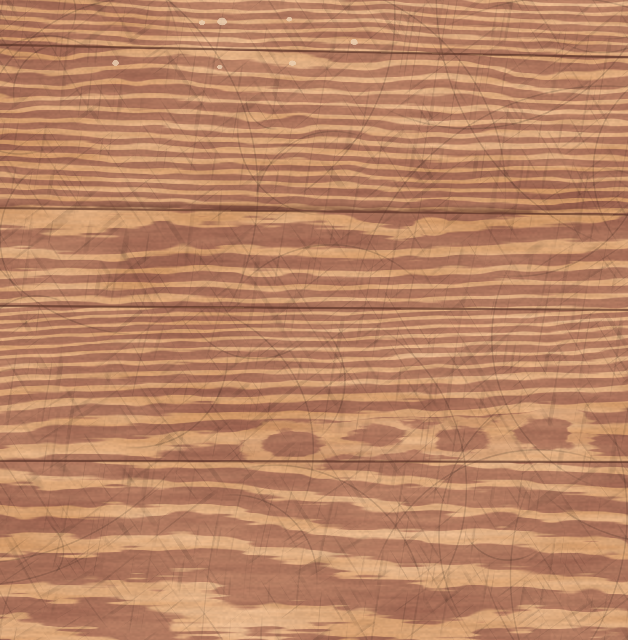
Give the GLSL for this texture, as a WebGL 1 fragment shader.

```glsl
precision highp float;
// Worn softwood planks: wavy growth rings, dark joints, knots, chips and curved scratches.
uniform vec2 u_resolution;

#define LATE_DARK vec3(0.585, 0.365, 0.295)
#define LATE_WARM vec3(0.725, 0.505, 0.395)
#define EARLY_TAN vec3(0.815, 0.590, 0.400)
#define EARLY_PALE vec3(0.910, 0.725, 0.560)
#define JOINT_COLOR vec3(0.33, 0.18, 0.14)
#define EARLY_WIDTH 0.40
#define FIBER_RAGGED 0.20
#define GRAIN_CONTRAST 0.13
#define SCRATCH_DEPTH 0.13
#define ARC_COUNT 60
#define CHIP_COUNT 7

float hash(vec2 p) {
  vec3 q = fract(vec3(p.xyx) * 0.1031);
  q += dot(q, q.yzx + 33.33);
  return fract((q.x + q.y) * q.z);
}

float noise(vec2 p) {
  vec2 i = floor(p), f = fract(p);
  f = f * f * (3.0 - 2.0 * f);
  return mix(mix(hash(i), hash(i + vec2(1, 0)), f.x),
             mix(hash(i + vec2(0, 1)), hash(i + vec2(1, 1)), f.x), f.y);
}

float fbm(vec2 p) {
  float sum = 0.0, gain = 0.53;
  for (int i = 0; i < 4; i++) {
    sum += gain * noise(p);
    p = p * 2.03 + 17.7;
    gain *= 0.5;
  }
  return sum;
}

// Bottom and top edge, ring count, crowding towards the top, wander, tilt
struct Plank { float low, high, rings, bend, wander, tilt; };

Plank plankAt(float y) {
  if (y > 0.930) return Plank(0.930, 1.030, 6.5, -0.10, 1.6, -0.015);
  if (y > 0.675) return Plank(0.675, 0.930, 13.0, -0.25, 1.6, -0.010);
  if (y > 0.522) return Plank(0.522, 0.675, 5.0, -0.65, 0.9, 0.010);
  if (y > 0.280) return Plank(0.280, 0.522, 11.0, 0.75, 1.2, 0.040);
  return Plank(0.0, 0.280, 4.7, 0.55, 1.5, -0.080);
}

// Share of pale earlywood, 0 to 1
float growthRings(vec2 p, float y, Plank b, float fiber) {
  float height = b.high - b.low;
  float t = (y - b.low - b.tilt * (p.x - 0.5)) / height;
  float rate = b.rings * max(0.2, 1.0 - b.bend + 2.0 * b.bend * t) / height;
  float phase = b.rings * t * (1.0 - b.bend + b.bend * t) + b.low * 7.0;
  float waves = fbm(vec2(p.x * 3.2, y * 7.0) + b.low * 40.0) - 0.5;
  phase += b.wander * waves * (1.0 + 0.8 * t * step(b.bend, 0.0));
  phase += FIBER_RAGGED * fiber + 0.16 * (noise(p * vec2(22.0, 70.0)) - 0.5);
  float d = abs(fract(phase) - 0.5) * 2.0;
  float width = EARLY_WIDTH + 0.45 * (fbm(p * vec2(2.5, 13.0) + 5.0) - 0.5);
  float soft = 0.07 + rate / u_resolution.y;
  return 1.0 - smoothstep(width - soft, width + soft, d);
}

float blob(vec2 p, vec2 center, vec2 size, float ragged) {
  float d = length((p - center) / size) + ragged;
  return 1.0 - smoothstep(0.88, 1.1, d);
}

// Long curved cuts plus a faint crossed hatch
float scratches(vec2 p) {
  float sum = 0.0;
  for (int i = 0; i < ARC_COUNT; i++) {
    float k = float(i);
    vec2 center = vec2(hash(vec2(k, 1.0)) * 1.3 - 0.1, hash(vec2(k, 2.0)) * 1.1);
    float radius = mix(0.04, 0.42, hash(vec2(k, 3.0)));
    vec2 heading = normalize(vec2(hash(vec2(k, 4.0)), hash(vec2(k, 5.0))) - 0.5);
    vec2 q = p - center;
    float line = 1.0 - smoothstep(0.0004, 0.0020, abs(length(q) - radius));
    sum += line * smoothstep(0.55, 0.9, dot(q, heading) / max(length(q), 0.001));
  }
  for (int i = 0; i < 3; i++) {
    float a = 0.65 + 0.75 * float(i);
    vec2 q = mat2(cos(a), -sin(a), sin(a), cos(a)) * p;
    q.y += 0.02 * noise(q * 5.0);
    sum += 0.7 * smoothstep(0.76, 0.96, noise(q * vec2(14.0, 230.0) + a * 50.0));
  }
  return min(sum, 1.8);
}

void main() {
  vec2 p = gl_FragCoord.xy / u_resolution.y;
  float y = p.y + 0.024 * p.x * p.y * p.y;
  Plank b = plankAt(y);
  float fiber = noise(p * vec2(28.0, 260.0)) - 0.5;
  float ragged = 0.7 * (fbm(p * vec2(30.0, 60.0)) - 0.5) + 0.3 * fiber;

  // Rings, dark islands in the broad pale band, and one pale knot
  float early = growthRings(p, y, b, fiber);
  for (int i = 0; i < 4; i++) {
    float k = float(i);
    vec2 center = vec2(0.46 + 0.13 * k, 0.304 + 0.018 * hash(vec2(k, 8.0)));
    vec2 size = vec2(0.045, 0.012 + 0.014 * hash(vec2(k, 9.0)));
    early = max(early, 0.85 * blob(p, center, size * vec2(1.9, 1.7), ragged));
    early *= 1.0 - blob(p, center, size, ragged);
  }
  float knot = blob(p, vec2(0.675, 0.647), vec2(0.031, 0.015), ragged * 0.4);
  early = max(early, knot);

  // Wood tones vary slowly, with fibres and pores on top
  float tone = fbm(p * vec2(3.0, 6.0) + 31.0);
  float streak = fbm(p * vec2(9.0, 90.0)) - 0.5;
  float warmth = clamp(0.55 + 1.3 * (tone - 0.5) + 0.8 * streak, 0.0, 1.0);
  float paleness = clamp(0.42 + 1.5 * (tone - 0.5) + 0.9 * streak, 0.0, 1.0);
  vec3 late = mix(LATE_DARK, LATE_WARM, warmth);
  vec3 color = mix(late, mix(EARLY_TAN, EARLY_PALE, paleness), early);
  float grain = 0.5 * fiber + 0.5 * (noise(p * vec2(240.0, 330.0)) - 0.5);
  color *= 1.0 + GRAIN_CONTRAST * grain;
  color *= 1.0 - SCRATCH_DEPTH * scratches(p);

  // Joints, the widest with a stained rim
  float gap = min(abs(y - b.low), abs(b.high - y));
  float joint = (1.0 - smoothstep(0.0007, 0.0028, gap)) * step(0.01, y);
  float rim = smoothstep(0.016, 0.0, y - 0.675) * step(0.675, y);
  rim *= smoothstep(0.30, 0.65, fbm(p * vec2(16.0, 60.0)));
  color = mix(color, JOINT_COLOR, max(0.65 * joint, 0.6 * rim));

  // Pale chips near the top
  for (int i = 0; i < CHIP_COUNT; i++) {
    float k = float(i);
    vec2 center = vec2(0.12 + 0.6 * hash(vec2(k, 11.0)), 0.82 + 0.17 * hash(vec2(k, 12.0)));
    vec2 size = vec2(0.005, 0.004) * (0.7 + hash(vec2(k, 13.0)));
    color = mix(color, vec3(0.93, 0.82, 0.70), 0.8 * blob(p, center, size, ragged));
  }
  gl_FragColor = vec4(color, 1.0);
}
```
